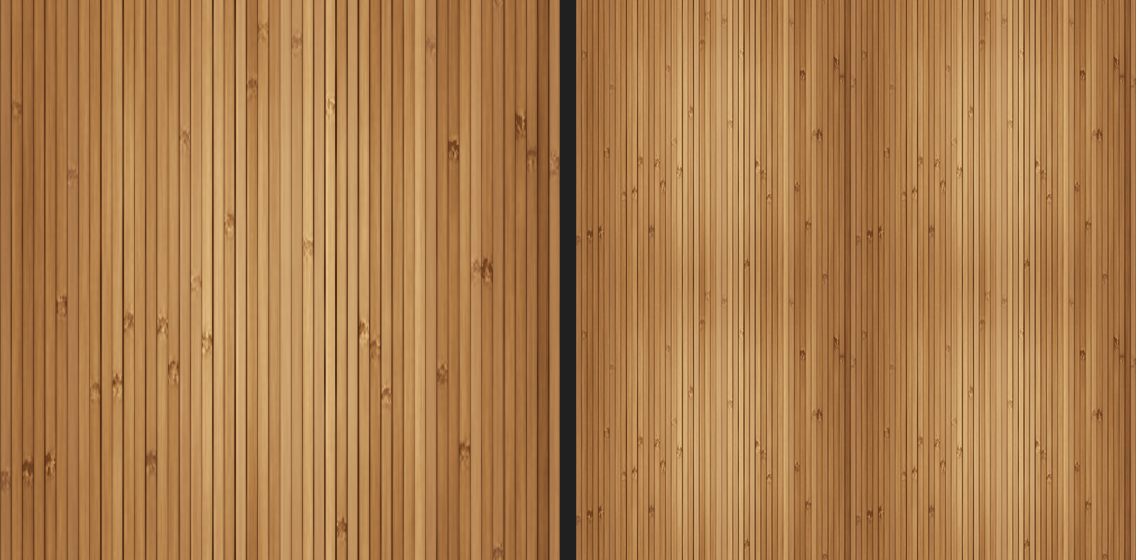
Left: one tile. Right: repeated 2 by 2.
Reproduce this texture procedurally as a Shadertoy shader.

```glsl
// Bamboo mat: narrow upright slats with dark gaps, fibre grain, speckled nodes and shaded borders.
#define SLATS 50.0
#define GAP_HALF_WIDTH 0.055
#define NODE_CHANCE 0.72
#define NODE_HEIGHT 0.021
#define SLAT_VARIATION 0.34
#define GRAIN_STRENGTH 0.30
#define BORDER_SHADE 0.46

const float PI = 3.14159265;
const vec3 GAP_COLOR = vec3(0.27, 0.14, 0.07);
const vec3 DARK_BROWN = vec3(0.44, 0.25, 0.12);
const vec3 HONEY = vec3(0.69, 0.48, 0.27);
const vec3 STRAW = vec3(0.88, 0.74, 0.51);
const vec3 ROSY_TAN = vec3(0.73, 0.55, 0.38);

float hash(vec2 p) {
    vec3 q = fract(vec3(p.xyx) * 0.1031);
    q += dot(q, q.yzx + 33.33);
    return fract((q.x + q.y) * q.z);
}

// Value noise over the unit square that wraps after "cells" cells.
float noise(vec2 uv, vec2 cells, float seed) {
    vec2 p = uv * cells;
    vec2 i = floor(p);
    vec2 f = fract(p);
    f = f * f * (3.0 - 2.0 * f);
    vec2 a = mod(i, cells) + seed;
    vec2 b = mod(i + 1.0, cells) + seed;
    return mix(mix(hash(a), hash(vec2(b.x, a.y)), f.x),
               mix(hash(vec2(a.x, b.y)), hash(b), f.x), f.y);
}

vec3 bambooRamp(float tone) {
    tone = clamp(tone, 0.0, 1.0);
    return tone < 0.5 ? mix(DARK_BROWN, HONEY, tone * 2.0)
                      : mix(HONEY, STRAW, tone * 2.0 - 1.0);
}

// Light in the middle, dim towards the borders, equal on opposite sides.
float borderLight(vec2 uv) {
    vec2 c = cos(PI * uv);
    c *= c;
    c *= c;
    return (1.0 - c.x) * (1.0 - 0.35 * c.y);
}

void mainImage(out vec4 fragColor, in vec2 fragCoord) {
    vec2 uv = fragCoord / iResolution.xy;
    float x = uv.x * SLATS;
    float slat = mod(floor(x), SLATS);
    float across = fract(x);
    float pixel = SLATS / iResolution.x;

    // Tone of each slat, with a faint bevel
    float tone = 0.30 + BORDER_SHADE * borderLight(uv);
    tone += SLAT_VARIATION * (hash(vec2(slat, 7.0)) - 0.5);
    float bevel = smoothstep(0.0, 0.25, across) * smoothstep(1.0, 0.7, across);
    tone += 0.13 * (bevel - 0.65);
    float tilt = hash(vec2(slat, 19.0)) - 0.5;
    tone += 0.22 * tilt * (across - 0.5);

    // Fibres: broad streaks, fine threads and mottling
    float streaks = noise(uv, vec2(170.0, 3.0), 11.0);
    float threads = noise(uv, vec2(420.0, 14.0), 37.0);
    float mottle = noise(uv, vec2(260.0, 90.0), 71.0);
    float grain = 0.5 * streaks + 0.35 * threads + 0.15 * mottle - 0.5;
    tone += GRAIN_STRENGTH * grain;

    // Nodes: a speckled patch crossed by a curved ridge
    float nodeY = hash(vec2(slat, 53.0));
    float hasNode = step(hash(vec2(slat, 91.0)), NODE_CHANCE);
    float strength = hasNode * mix(0.45, 1.0, hash(vec2(slat, 113.0)));
    float dy = fract(uv.y - nodeY + 0.5) - 0.5;
    float reach = dy / NODE_HEIGHT;
    float patchMask = strength * exp(-reach * reach);
    float flecks = noise(uv, vec2(230.0, 110.0), 131.0);
    flecks = 0.6 * flecks + 0.4 * noise(uv, vec2(390.0, 190.0), 173.0);
    float ridge = reach - 0.5 * sin(PI * across) + 0.9 * (flecks - 0.5);
    tone += patchMask * (1.5 * (flecks - 0.5) - 0.10);
    tone -= 0.30 * strength * exp(-14.0 * ridge * ridge);
    float tail = strength * smoothstep(-0.16, 0.0, dy) * (1.0 - smoothstep(0.0, 0.02, dy));
    tone -= 0.12 * tail * streaks;

    vec3 color = bambooRamp(tone);
    color = mix(color, ROSY_TAN, 0.45 * smoothstep(0.55, 0.95, hash(vec2(slat, 151.0))));

    // Gaps between slats, each with its own depth and width
    float gapId = mod(floor(x + 0.5), SLATS);
    float depth = hash(vec2(gapId, 211.0));
    float gapDistance = abs(x - floor(x + 0.5));
    float halfWidth = GAP_HALF_WIDTH * mix(0.7, 1.5, depth);
    float gap = 1.0 - smoothstep(halfWidth - 0.5 * pixel, halfWidth + 0.5 * pixel, gapDistance);
    float wear = 0.75 + 0.35 * noise(uv, vec2(SLATS, 12.0), 239.0);
    color = mix(color, GAP_COLOR, clamp(gap * mix(0.35, 0.95, depth) * wear, 0.0, 1.0));

    // Pale glint along the side of some slats
    float glint = exp(-pow((across - 0.2) / 0.07, 2.0));
    glint *= step(0.6, hash(vec2(slat, 251.0))) * noise(uv, vec2(SLATS, 5.0), 277.0);
    color += 0.10 * glint * borderLight(uv);

    fragColor = vec4(color, 1.0);
}
```
